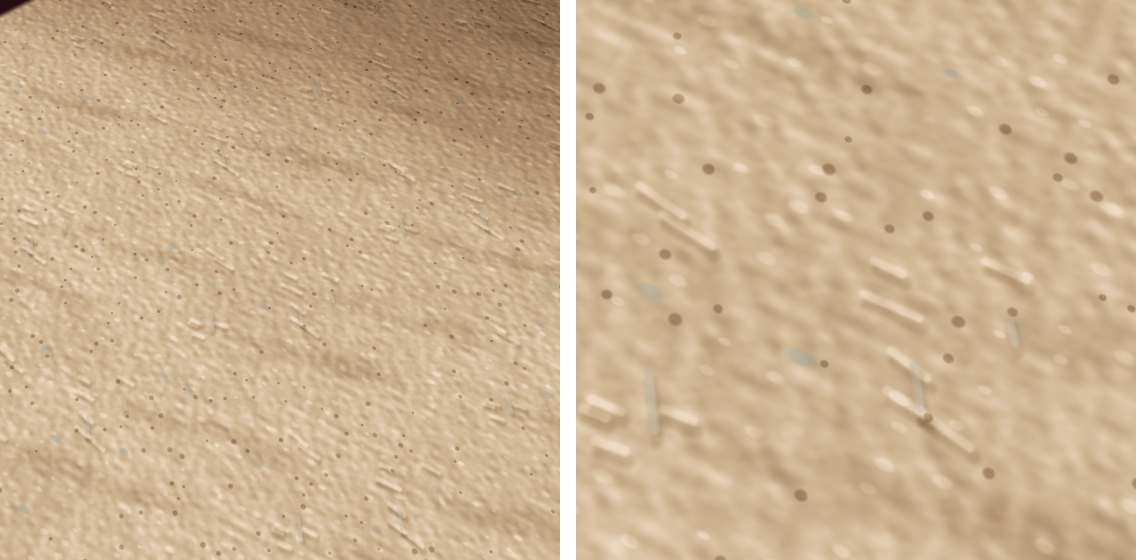
Left: the whole. Right: its middle third, enlarged.
Give the GLSL for this texture, as a WebGL 2 fragment shader.

```glsl
#version 300 es
precision highp float;
// Dry sandy ground seen at a slant, lit from below and shaded at the top.
// Layered relief noise makes the grains; a skewed lattice in perspective
// repeats worn streaks and small heaps of splinters over the surface.

#define HORIZON 2.9        // height where the ground would vanish
#define BASE_TONE 0.822    // tone of fully lit sand
#define GRAIN_CONTRAST 0.135
#define GRAIN_SCALE vec2(82.0, 125.0)
#define DRIFT_CONTRAST 0.075
#define STREAK_DEPTH 0.055
#define SHADE_DEPTH 0.28
#define PEBBLE_DENSITY 0.36
#define SPECK_DENSITY 0.13

uniform vec2 u_resolution;
out vec4 fragColor;

// Integer hash giving two values from 0 to 1
vec2 hash2(vec2 cell, int seed) {
    uvec2 v = uvec2(ivec2(cell) + ivec2(seed * 71, seed * 137));
    v = v * 1664525u + 1013904223u;
    v.x += v.y * 1664525u;
    v.y += v.x * 1664525u;
    v ^= v >> 16u;
    v.x += v.y * 1664525u;
    v.y += v.x * 1664525u;
    v ^= v >> 16u;
    return vec2(v & 65535u) / 65535.0;
}

float noise(vec2 p, int seed) {
    vec2 i = floor(p), f = fract(p);
    f = f * f * (3.0 - 2.0 * f);
    float low = mix(hash2(i, seed).x, hash2(i + vec2(1, 0), seed).x, f.x);
    float high = mix(hash2(i + vec2(0, 1), seed).x, hash2(i + vec2(1, 1), seed).x, f.x);
    return mix(low, high, f.y);
}

// Scattered soft ellipses, at most one in each cell
float flecks(vec2 p, float density, int seed) {
    vec2 cell = floor(p);
    vec2 pick = hash2(cell, seed + 1);
    vec2 centre = 0.3 + 0.4 * hash2(cell, seed);
    float radius = mix(0.13, 0.28, pick.y);
    float mask = 1.0 - smoothstep(radius * 0.45, radius, length(p - cell - centre));
    return mask * step(pick.x, density);
}

// Distance to a segment centred on the origin
float splinter(vec2 p, vec2 dir, float halfLength) {
    return length(p - dir * clamp(dot(p, dir), -halfLength, halfLength));
}

vec3 sandColour(float tone) {
    vec3 c = mix(vec3(0.42, 0.32, 0.22), vec3(0.67, 0.55, 0.42), (tone - 0.42) / 0.25);
    c = mix(c, mix(vec3(0.67, 0.55, 0.42), vec3(0.81, 0.71, 0.57), (tone - 0.67) / 0.14), step(0.67, tone));
    return mix(c, mix(vec3(0.81, 0.71, 0.57), vec3(0.86, 0.77, 0.65), (tone - 0.81) / 0.05), step(0.81, tone));
}

void main() {
    vec2 p = gl_FragCoord.xy / u_resolution.y;
    float pixel = 1.0 / u_resolution.y;

    // Perspective ground, then axes along and across the grain
    vec2 ground = (p - 0.5) * (HORIZON - 0.5) / (HORIZON - p.y);
    vec2 along = vec2(0.906, -0.423);
    vec2 q = vec2(dot(ground, along), dot(ground, vec2(-along.y, along.x)));

    // Overall light, falling off to the upper right
    float shade = pow(smoothstep(0.7, 1.35, p.y + 0.35 * p.x), 1.5);
    float tone = BASE_TONE - SHADE_DEPTH * shade;

    // Broad drifts and embossed grains
    vec2 g = q * GRAIN_SCALE;
    float drift = 0.6 * noise(q * vec2(4.0, 13.0), 1) + 0.4 * noise(q * vec2(17.0, 32.0), 2);
    tone += DRIFT_CONTRAST * (drift - 0.5);
    float relief = noise(g, 3) - noise(g + vec2(0.35, 0.65), 3);
    float fine = noise(g * 1.9, 4) - 0.5;
    float coarse = noise(g * 0.5, 5) - 0.5;
    tone += GRAIN_CONTRAST * (0.75 * relief + 0.28 * fine + 0.22 * coarse);

    // Streaks and splinter heaps on the lattice
    mat2 lattice = mat2(0.492, -0.128, 0.147, -0.301);
    vec2 tile = inverse(lattice) * (ground - vec2(0.052, -0.039));
    float cool = 0.0;
    for (int k = 0; k < 3; k++) {
        vec2 home = k == 0 ? vec2(0.0) : k == 1 ? vec2(0.52, 0.41) : vec2(-0.277, -0.141);
        vec2 s = tile - home - vec2(0.38, -0.05);
        s -= round(s);
        s.y += 0.09 * (noise(q * vec2(24.0, 30.0), 6) - 0.5);
        float streak = (1.0 - smoothstep(0.12, 0.42, abs(s.x))) * (1.0 - smoothstep(0.015, 0.085, abs(s.y)));
        if (k < 2) tone -= STREAK_DEPTH * streak * (0.6 + 0.7 * noise(g * 0.4, 7));

        vec2 d = tile - home;
        d = lattice * (d - round(d));
        for (int i = 0; i < 8 - 3 * k; i++) {
            vec2 h = hash2(vec2(i, k), 8), r = hash2(vec2(i, k), 9);
            bool upright = i % 3 == 2;
            float angle = (upright ? 1.65 : -0.48) + 0.4 * (r.x - 0.5);
            vec2 dir = vec2(cos(angle), sin(angle));
            vec2 e = d - (h - 0.5) * vec2(0.08, 0.10) * (1.0 - 0.3 * float(k));
            float halfLength = mix(0.007, 0.018, r.y);
            float edge = 0.0035 + pixel;
            float body = 1.0 - smoothstep(0.001, edge, splinter(e, dir, halfLength));
            float under = 1.0 - smoothstep(0.001, edge + 0.002, splinter(e + vec2(-0.002, 0.006), dir, halfLength));
            tone += (upright ? 0.02 : 0.065) * body - 0.075 * under * (1.0 - body);
            cool = max(cool, upright ? 0.35 * body : 0.0);
        }
    }

    // Pale pebbles, dark specks and a few bluish chips
    tone += 0.06 * flecks(q * vec2(28.0, 52.0), PEBBLE_DENSITY, 10);
    tone -= 0.17 * flecks(q * vec2(46.0, 56.0) + 0.4, SPECK_DENSITY, 20);
    cool = max(cool, 0.55 * flecks(q * vec2(20.0, 40.0) + 0.7, 0.05, 30));

    vec3 colour = sandColour(clamp(tone, 0.3, 0.93));
    colour = mix(colour, vec3(0.66, 0.66, 0.60) * (1.0 - 0.3 * shade), cool);

    // Dark soft-edged corner at the upper left
    float corner = p.y - 0.5 * p.x - 0.972;
    colour = mix(colour, vec3(0.15, 0.05, 0.07), smoothstep(-0.008, 0.006, corner));
    fragColor = vec4(clamp(colour, 0.0, 1.0), 1.0);
}
```
